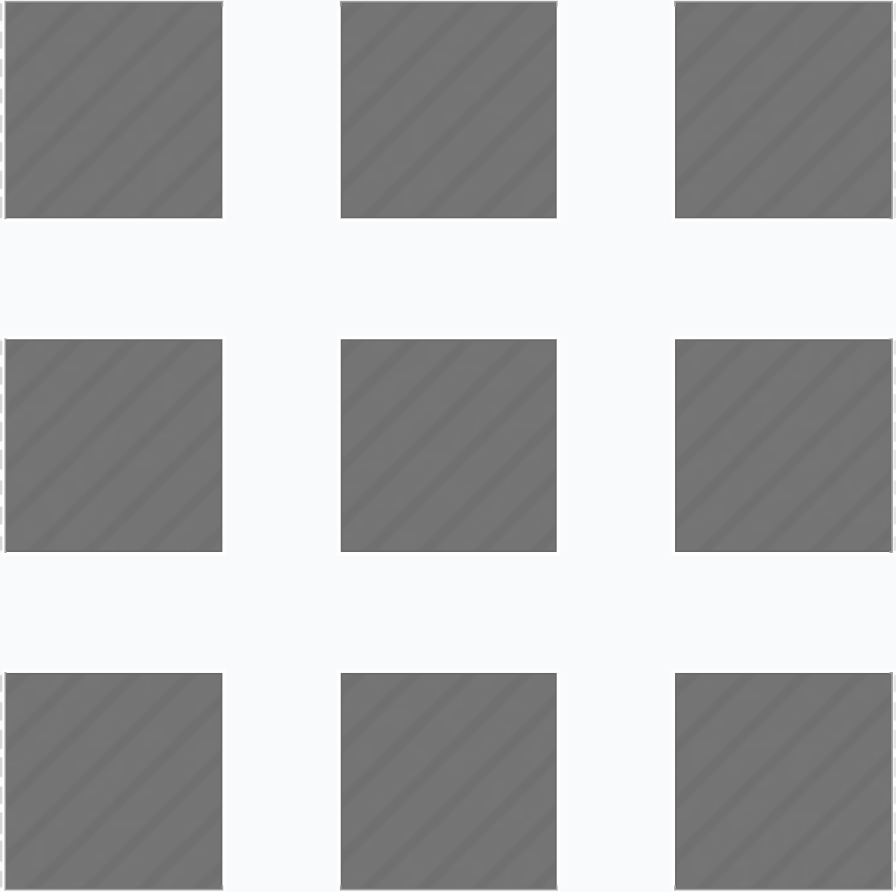
Write a Shadertoy shader that draws this pattern.

```glsl
// Three by three grey squares on a cool white ground, with faint diagonal bands.
// Each cell is a box distance that drives the fill, a dark rim and a white halo;
// squares next to the canvas border get a pale edge and worn dashes at the sides.

// Lengths are in canvas widths, measured from the canvas centre.
const vec2  PITCH       = vec2(0.3737, 0.3746);
const vec2  GRID_OFFSET = vec2(0.0008, 0.0004);
const vec2  HALF_SIZE   = vec2(0.1211, 0.1209);
const vec2  MID_SHRINK  = vec2(0.0006, 0.0022);  // middle column and row are smaller
const float RIM_WIDTH   = 0.0019;
const float HALO_WIDTH  = 0.0055;
const float BAND_PERIOD = 0.0623;
const float BAND_PHASE  = 0.46;
const float BAND_HALF   = 0.13;                  // in band periods
const float BORDER_ZONE = 0.0075;
const float DASH_WIDTH  = 0.0026;
const float DASH_PERIOD = 0.0312;
const float MOTTLE      = 0.005;
const float MOTTLE_FREQ = 90.0;

const vec3 GROUND = vec3(0.972, 0.980, 0.986);
const vec3 HALO   = vec3(0.995);
const vec3 FILL   = vec3(0.456);
const vec3 BAND   = vec3(0.438);
const vec3 RIM    = vec3(0.410);
const vec3 EDGE   = vec3(0.630);
const vec3 DASH   = vec3(0.830, 0.840, 0.840);

float hash(vec2 cell) {
    vec3 q = fract(vec3(cell.xyx) * 0.1031);
    q += dot(q, q.yzx + 33.33);
    return fract((q.x + q.y) * q.z);
}

float valueNoise(vec2 p) {
    vec2 i = floor(p), f = fract(p);
    f = f * f * (3.0 - 2.0 * f);
    return mix(mix(hash(i), hash(i + vec2(1, 0)), f.x),
               mix(hash(i + vec2(0, 1)), hash(i + vec2(1, 1)), f.x), f.y);
}

// Coverage of the region where the signed distance is negative.
float cover(float dist, float pixel) {
    return clamp(0.5 - dist / pixel, 0.0, 1.0);
}

vec3 squareFill(vec2 local, vec2 p) {
    float t = fract((local.x - local.y) / BAND_PERIOD - BAND_PHASE + 0.5) - 0.5;
    float band = 1.0 - smoothstep(BAND_HALF - 0.07, BAND_HALF + 0.07, abs(t));
    float mottle = valueNoise(p * MOTTLE_FREQ + 100.0) - 0.5;
    return mix(FILL, BAND, band) + MOTTLE * mottle;
}

void mainImage(out vec4 fragColor, in vec2 fragCoord) {
    float pixel = 1.0 / iResolution.x;
    vec2 p = (fragCoord - 0.5 * iResolution.xy) * pixel;
    vec2 canvasHalf = 0.5 * iResolution.xy * pixel;

    // Repeat into cells and measure the box in each.
    vec2 q = p - GRID_OFFSET;
    vec2 cell = clamp(floor(q / PITCH + 0.5), -1.0, 1.0);
    vec2 local = q - cell * PITCH;
    vec2 halfSize = HALF_SIZE - MID_SHRINK * (1.0 - abs(cell));
    vec2 side = abs(local) - halfSize;
    float dist = max(side.x, side.y);

    // Ground with a bright halo that fades away from the square.
    float halo = 1.0 - smoothstep(0.5 * HALO_WIDTH, HALO_WIDTH, dist);
    vec3 color = mix(GROUND, HALO, halo);

    // Worn dashes in the side margins, fainter on the right.
    vec2 gap = canvasHalf - abs(p);
    float row = local.y / DASH_PERIOD;
    float dashLength = mix(0.25, 0.4, hash(vec2(floor(row), cell.y) + 20.0));
    float dash = cover((abs(fract(row) - 0.5) - dashLength) * DASH_PERIOD, 2.0 * pixel);
    dash *= cover(gap.x - DASH_WIDTH, pixel) * cover(side.y, pixel);
    color = mix(color, DASH, dash * (p.x < 0.0 ? 1.0 : 0.6));

    // Square body and its dark rim.
    float rim = 1.0 - cover(dist + RIM_WIDTH, pixel);
    vec3 body = mix(squareFill(local, p), RIM, rim);
    color = mix(color, body, cover(dist, pixel));

    // Pale edge along the canvas border.
    float nearBorder = cover(min(gap.x, gap.y) - BORDER_ZONE, pixel);
    float edge = cover(abs(dist) - 0.5 * RIM_WIDTH, pixel);
    color = mix(color, EDGE, edge * nearBorder);

    fragColor = vec4(color, 1.0);
}
```
